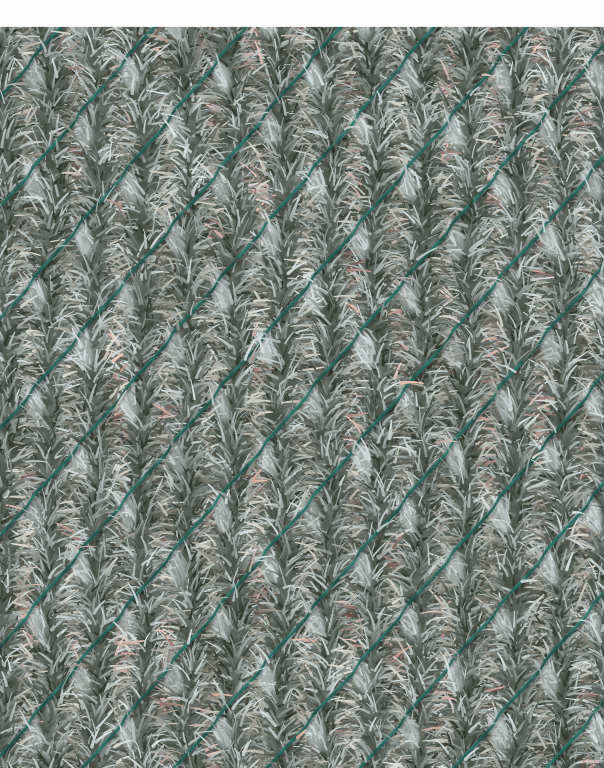
Give the GLSL for this texture, as a WebGL 2 fragment shader.

```glsl
#version 300 es
precision highp float;
uniform vec2 u_resolution;
out vec4 outColor;

#define COLUMN 0.0607     // column pitch, in canvas heights
#define ROW 2.35          // tuft pitch down a column, in columns
#define TUFT_START vec2(0.75, 0.75)
#define SPINE_SHIFT 0.3   // spine offset from the tufts
#define CELL 0.25         // fibre grid, in columns
#define LAYERS 6
#define FIBRE_WIDTH 0.027
#define THREAD_WIDTH 0.036
#define TOP_MARGIN 0.035

const vec3 DARK = vec3(0.20, 0.23, 0.19);
const vec3 LIGHT = vec3(0.79, 0.83, 0.83);
const vec3 TAN = vec3(0.64, 0.59, 0.52);
const vec3 PINK = vec3(0.78, 0.54, 0.50);
const vec3 THREAD = vec3(0.14, 0.38, 0.34);
const vec3 MARGIN = vec3(0.995);

vec4 hash4(vec2 p) {
    vec4 q = fract(p.xyxy * vec4(0.1031, 0.1030, 0.0973, 0.1099));
    q += dot(q, q.wzxy + 33.33);
    return fract((q.xxyz + q.yzzw) * q.zywx);
}

float noise(vec2 p) {
    vec2 i = floor(p), f = fract(p);
    f = f * f * (3.0 - 2.0 * f);
    vec2 e = vec2(0, 1);
    return mix(mix(hash4(i).x, hash4(i + e.yx).x, f.x),
               mix(hash4(i + e).x, hash4(i + e.yy).x, f.x), f.y);
}

// Signed offset from the nearest spine, -0.5 to 0.5
float spineOffset(vec2 p) {
    float sway = 0.26 * (noise(p * vec2(0.6, 1.1)) - 0.5);
    return fract(p.x + sway - TUFT_START.x - SPINE_SHIFT + 0.5) - 0.5;
}

// Pale leaning tufts, staggered by half a row in alternate columns
float tuft(vec2 p) {
    vec2 q = p - TUFT_START;
    float column = floor(q.x + 0.5);
    q.x -= column;
    q.y -= mod(column, 2.0) * 0.5 * ROW;
    float row = floor(q.y / ROW + 0.5);
    q.y -= row * ROW;
    vec4 h = hash4(vec2(column, row) + 71.0);
    q += 0.12 * (h.xy - 0.5);
    q.x += 0.2 * q.y;
    float d = length(q / vec2(0.22, 0.40));
    return (1.0 - smoothstep(0.6, 1.15, d)) * mix(0.7, 1.0, h.z);
}

// Signed distance from the nearest stitched thread, stepping at each column
float threadOffset(vec2 p) {
    float s = p.x - TUFT_START.x;
    float c = floor(s), f = s - c;
    float y = 0.5 * ROW * c + 1.07 * f + 0.105 * smoothstep(0.8, 1.0, f);
    y += TUFT_START.y + 0.43 + 0.08 * (noise(p * 0.4 + 40.0) - 0.5);
    return (mod(p.y - y + 0.5 * ROW, ROW) - 0.5 * ROW) * 0.68;
}

vec3 fibreColor(vec2 base, vec2 p, vec4 h, float along, float lift) {
    float away = abs(spineOffset(base)) * 2.0;
    float tuftness = max(tuft(base), 0.75 * tuft(p));
    float tone = 0.53 + lift + 0.92 * (h.x - 0.5) + 0.16 * (away - 0.5);
    tone += 0.3 * (noise(base * 1.9) - 0.5) + 0.24 * (along - 0.5);
    tone = mix(tone, 0.95 + 0.3 * (h.x - 0.5), 0.88 * tuftness);
    vec3 color = mix(DARK, LIGHT, clamp(tone, 0.0, 1.1));
    float warm = smoothstep(0.3, 0.9, away) * (1.0 - tuftness);
    color = mix(color, TAN * (0.5 + 0.75 * tone), 0.5 * warm * step(0.5, h.y));
    float blush = smoothstep(0.5, 0.75, noise(base * 1.3 + 19.0));
    return mix(color, PINK * (0.6 + 0.6 * tone), 0.55 * warm * blush * step(0.72, h.z));
}

// One layer of curved, tapering fibres fanning up and out from the spines
vec3 addFibres(vec3 color, vec2 p, float layer, float density, float pixel) {
    vec2 shift = hash4(vec2(layer, 5.0)).xy * CELL;
    vec2 home = floor((p + shift) / CELL);
    float lift = 0.045 * (layer - 3.0);
    for (int j = 1; j >= -2; j--) for (int i = -2; i <= 2; i++) {
        vec2 id = home + vec2(i, j);
        vec4 h = hash4(id + 137.0 * layer + 11.0);
        vec4 g = hash4(id + 59.0 * layer + 307.0);
        if (g.w > density) continue;
        vec2 base = (id + h.zw) * CELL - shift;
        float side = spineOffset(base);
        float angle = sign(side) * mix(0.35, 1.2, abs(side) * 2.0) + (g.x - 0.5) * 1.5;
        angle = clamp(mix(angle, -0.25 + 0.5 * (g.x - 0.5), tuft(base)), -1.4, 1.4);
        vec2 dir = vec2(sin(angle), cos(angle));
        float reach = mix(0.22, 0.48, g.y);
        float t = clamp(dot(p - base, dir) / reach, 0.0, 1.0);
        vec2 bend = vec2(dir.y, -dir.x) * sign(angle) * 0.12 * g.z * t * t;
        float d = length(p - base - dir * reach * t - bend);
        float w = FIBRE_WIDTH * mix(0.6, 1.4, h.y) * (1.0 - 0.6 * t);
        float cover = 1.0 - smoothstep(w - 0.7 * pixel, w + 0.7 * pixel, d);
        if (cover > 0.002) color = mix(color, fibreColor(base, p, h, t, lift), cover);
    }
    return color;
}

void main() {
    vec2 canvas = gl_FragCoord.xy / u_resolution.y;
    vec2 p = canvas / COLUMN;
    float pixel = 1.0 / (u_resolution.y * COLUMN);

    // Dark pile ground and the dense fibres
    vec3 color = mix(DARK, LIGHT, 0.1 + 0.25 * noise(p * 6.0) + 0.5 * tuft(p));
    for (int k = 0; k < LAYERS; k++) color = addFibres(color, p, float(k), 1.0, pixel);

    // Thread with a soft shadow and a lighter upper side
    float d = threadOffset(p);
    color *= 1.0 - 0.2 * (1.0 - smoothstep(0.03, 0.12, abs(d + 0.03)));
    float line = 1.0 - smoothstep(THREAD_WIDTH - pixel, THREAD_WIDTH + pixel, abs(d));
    vec3 strand = THREAD * (0.75 + 0.5 * noise(p * 5.0)) + 0.1 * smoothstep(0.0, THREAD_WIDTH, d);
    color = mix(color, strand, 0.92 * line);

    // Stray hairs over the thread, then the blank strip
    color = addFibres(color, p, float(LAYERS), 0.28, pixel);
    float edge = 0.7 / u_resolution.y;
    color = mix(color, MARGIN, smoothstep(-edge, edge, canvas.y - 1.0 + TOP_MARGIN));
    outColor = vec4(color, 1.0);
}
```
